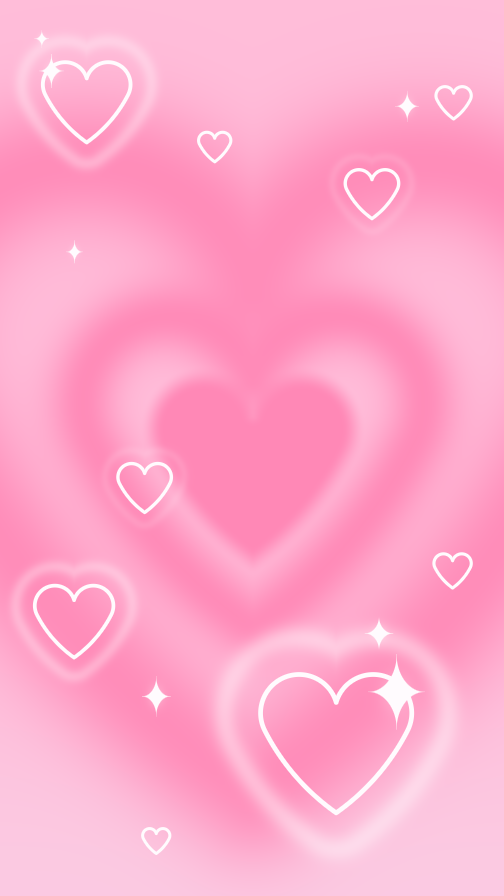
This background is drawn by a Shadertoy shader. Its source:

```glsl
// Nested blurred pink hearts with outlined white hearts, soft halos and sparkles.

// Lengths and positions are in canvas widths, from the lower left.
const vec3 PALE = vec3(0.985, 0.79, 0.885);
const vec3 LIGHT = vec3(1.0, 0.74, 0.852);
const vec3 DEEP = vec3(1.0, 0.535, 0.715);
const vec3 WHITE = vec3(1.0, 0.985, 0.995);

// Backdrop hearts: centre x, centre y, half width
const vec3 CORE = vec3(0.502, 0.926, 0.201);
const vec3 MIDDLE = vec3(0.502, 0.977, 0.338);
const vec3 OUTER = vec3(0.502, 1.106, 0.683);
const float CORE_BLUR = 0.024;
const float MIDDLE_BLUR = 0.069;
const float OUTER_BLUR = 0.134;
const float CREASE_SOFTNESS = 0.02;

// Unit heart: a round lobe joined to a wide arc that ends in the tip
const vec2 LOBE = vec2(0.49, 0.0);
const float LOBE_RADIUS = 0.51;
const vec2 SIDE = vec2(-1.727, 1.133);
const float SIDE_RADIUS = 3.0;
const vec2 CUSP = vec2(0.0, 0.141);
const vec2 TIP = vec2(0.0, -1.32);

// Outlined hearts: centre x, centre y, half width, halo strength
const int HEART_COUNT = 9;
const vec4 HEARTS[HEART_COUNT] = vec4[](
    vec4(0.667, 0.363, 0.150, 0.42), vec4(0.172, 1.610, 0.087, 0.32),
    vec4(0.147, 0.576, 0.078, 0.30), vec4(0.738, 1.414, 0.053, 0.12),
    vec4(0.287, 0.831, 0.053, 0.12), vec4(0.900, 1.588, 0.035, 0.0),
    vec4(0.426, 1.499, 0.032, 0.0), vec4(0.898, 0.660, 0.037, 0.0),
    vec4(0.310, 0.120, 0.027, 0.0));
const float HALO_OFFSET = 0.48;
const float HALO_WIDTH = 0.17;

// Sparkles: centre x, centre y, half width, half height
const int SPARKLE_COUNT = 7;
const vec4 SPARKLES[SPARKLE_COUNT] = vec4[](
    vec4(0.787, 0.405, 0.056, 0.074), vec4(0.752, 0.521, 0.028, 0.034),
    vec4(0.310, 0.396, 0.028, 0.039), vec4(0.102, 1.637, 0.024, 0.033),
    vec4(0.083, 1.701, 0.014, 0.017), vec4(0.808, 1.567, 0.023, 0.030),
    vec4(0.148, 1.278, 0.016, 0.022));

float cross2(vec2 a, vec2 b) { return a.x * b.y - a.y * b.x; }

// Signed distance to the unit heart, with an optional soft centre line
float heartDistance(vec2 p, float softness) {
    p.x = sqrt(p.x * p.x + softness * softness);
    bool onLobe = p.x > LOBE.x
        ? cross2(LOBE - SIDE, p - SIDE) > 0.0
        : p.y > CUSP.y * (1.0 - p.x / LOBE.x);
    if (onLobe) return length(p - LOBE) - LOBE_RADIUS;
    if (cross2(TIP - SIDE, p - SIDE) < 0.0) return length(p - TIP);
    return max(length(p - SIDE) - SIDE_RADIUS, -length(p - CUSP));
}

float backdropHeart(vec2 p, vec3 heart) {
    return heartDistance((p - heart.xy) / heart.z, CREASE_SOFTNESS) * heart.z;
}

float bell(float d, float width) {
    float t = d / width;
    return exp(-t * t);
}

// Four-pointed star bounded by concave arcs
float sparkleDistance(vec2 p, vec2 size) {
    vec2 q = abs(p) / size;
    float d = max(1.0 - length(q - 1.0), max(q.x, q.y) - 1.0);
    return d * min(size.x, size.y);
}

void mainImage(out vec4 fragColor, in vec2 fragCoord) {
    float pixel = 1.0 / iResolution.x;
    vec2 p = fragCoord * pixel;

    // Backdrop: two blurred rings around a filled core
    vec3 color = mix(PALE, LIGHT, smoothstep(0.0, 0.6, p.y));
    color = mix(color, DEEP, 0.92 * bell(backdropHeart(p, OUTER), OUTER_BLUR));
    color = mix(color, DEEP, 0.94 * bell(backdropHeart(p, MIDDLE), MIDDLE_BLUR));
    float core = backdropHeart(p, CORE);
    color = mix(color, DEEP, 1.0 - smoothstep(-CORE_BLUR, CORE_BLUR, core));

    // Outlined hearts and their halos
    for (int i = 0; i < HEART_COUNT; i++) {
        vec4 heart = HEARTS[i];
        float d = heartDistance((p - heart.xy) / heart.z, 0.0);
        float halo = heart.w * bell(d - HALO_OFFSET, HALO_WIDTH);
        color = mix(color, WHITE, halo);
        float halfLine = 0.0026 + 0.014 * heart.z;
        float edge = abs(d) * heart.z - halfLine;
        color = mix(color, WHITE, clamp(0.5 - edge / pixel, 0.0, 1.0));
    }

    // Sparkles with a faint glow
    for (int i = 0; i < SPARKLE_COUNT; i++) {
        vec4 star = SPARKLES[i];
        vec2 q = p - star.xy;
        color = mix(color, WHITE, 0.3 * bell(length(q / star.zw), 0.55));
        float d = sparkleDistance(q, star.zw);
        color = mix(color, WHITE, clamp(0.5 - d / pixel, 0.0, 1.0));
    }

    fragColor = vec4(color, 1.0);
}
```
